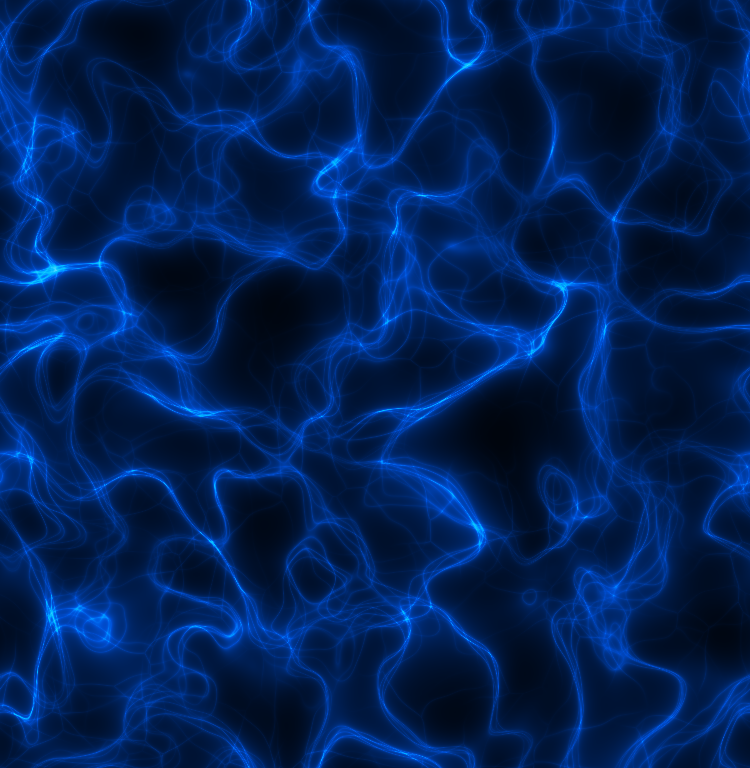
A Shadertoy shader for this texture:

```glsl
// Electric web: glowing blue filaments on black that tile on both axes.
// Braids of thin strands follow the zero contours of two wrapped noise fields,
// each strand with its own ripple; cellular wisps and a soft haze fill between.

const int STRANDS = 5;
const int WISPS = 3;
const float WISP_CELLS = 11.0;

// Two random values in 0..1 for a non-negative lattice cell
vec2 hash2(vec2 cell, float seed) {
    uvec3 v = uvec3(vec3(cell, seed)) * 1664525u + 1013904223u;
    v.x += v.y * v.z;
    v.y += v.z * v.x;
    v.z += v.x * v.y;
    v ^= v >> 16u;
    v.x += v.y * v.z;
    v.y += v.z * v.x;
    return vec2(v.xy >> 8u) / 16777216.0;
}

// Lattice cell wrapped to 0 .. count - 1
vec2 wrapCell(vec2 cell, float count) {
    return floor(mod(cell + 0.5, count));
}

// Contribution of one lattice corner to the gradient noise
float corner(vec2 cell, vec2 f, vec2 offset, float freq, float seed) {
    vec2 gradient = hash2(wrapCell(cell + offset, freq), seed) * 2.0 - 1.0;
    return dot(gradient, f - offset);
}

// Gradient noise, about -1..1, that wraps after `freq` cells
float wrapNoise(vec2 uv, float freq, float seed) {
    vec2 p = uv * freq + seed * vec2(0.37, 0.71);
    vec2 cell = floor(p);
    vec2 f = p - cell;
    vec2 s = f * f * f * (f * (f * 6.0 - 15.0) + 10.0);
    float bottom = mix(corner(cell, f, vec2(0, 0), freq, seed),
                       corner(cell, f, vec2(1, 0), freq, seed), s.x);
    float top = mix(corner(cell, f, vec2(0, 1), freq, seed),
                    corner(cell, f, vec2(1, 1), freq, seed), s.x);
    return 2.0 * mix(bottom, top, s.y);
}

vec2 wrapBend(vec2 uv, float freq, float seed) {
    return vec2(wrapNoise(uv, freq, seed), wrapNoise(uv, freq, seed + 1.0));
}

// Wrapped cellular noise: zero on the borders, large inside the cells
float cellBorder(vec2 uv, float cells, float seed) {
    vec2 p = uv * cells;
    vec2 home = floor(p);
    float nearest = 9.0;
    float second = 9.0;
    for (int y = -1; y <= 1; y++) {
        for (int x = -1; x <= 1; x++) {
            vec2 cell = home + vec2(x, y);
            vec2 jitter = 0.06 + 0.88 * hash2(wrapCell(cell, cells), seed);
            float d = length(cell + jitter - p);
            second = min(second, max(nearest, d));
            nearest = min(nearest, d);
        }
    }
    return second - nearest;
}

// Thin bright core with a fading skirt
float filament(float dist, float width) {
    return pow(width / (dist + width), 1.2);
}

// One braided network: x is the light of its lines, y its haze
vec2 braid(vec2 uv, float freq, float spread, float seed) {
    float base = wrapNoise(uv, freq, seed)
               + 0.5 * wrapNoise(uv, freq * 2.0 + 1.0, seed + 1.0);
    vec2 light = vec2(0.0);
    for (int i = 0; i < STRANDS; i++) {
        float s = seed + 2.0 + 3.0 * float(i);
        float d = abs(base + spread * wrapNoise(uv, 10.0, s)
                           + 0.045 * wrapNoise(uv, 25.0, s + 1.0));
        float fade = 1.0 + 0.8 * wrapNoise(uv, 7.0, s + 2.0);
        light += vec2(0.2 * max(fade, 0.1) * filament(d, 0.013),
                      exp(-2.2 * d) / float(STRANDS));
    }
    float gain = smoothstep(-0.7, 0.7, wrapNoise(uv, 6.0, seed + 20.0));
    return light * mix(vec2(0.45, 0.8), vec2(1.4, 1.15), gain);
}

// Black through deep blue to cyan, whitening only in the hottest knots
vec3 electricColor(float v) {
    vec3 blue = vec3(0.0, 0.37, 1.0) * min(v, 1.1);
    float cyan = 0.33 * smoothstep(0.8, 1.25, v);
    float white = 0.35 * smoothstep(1.1, 1.9, v);
    return min(blue + vec3(white, cyan + 0.4 * white, 0.0), 1.0);
}

void mainImage(out vec4 fragColor, in vec2 fragCoord) {
    vec2 uv = fragCoord / iResolution.xy;
    vec2 bent = uv + 0.035 * wrapBend(uv, 5.0, 3.0);
    float spread = mix(0.08, 0.32, smoothstep(-0.6, 0.6, wrapNoise(uv, 4.0, 7.0)));

    // Two crossing networks of main braids
    vec2 light = braid(bent, 4.0, spread, 10.0) + braid(bent, 5.0, spread, 40.0);
    float haze = 0.5 * light.y;

    // Fainter wisps curl through independent cellular networks
    float wisps = 0.0;
    for (int i = 0; i < WISPS; i++) {
        float seed = 80.0 + 6.0 * float(i);
        vec2 q = bent + 0.03 * wrapBend(uv, 9.0, seed) + 0.006 * wrapBend(uv, 23.0, seed + 2.0);
        float fade = smoothstep(-0.4, 0.7, wrapNoise(uv, 7.0, seed + 4.0));
        wisps += 0.35 * fade * filament(cellBorder(q, WISP_CELLS, seed + 5.0), 0.03);
    }

    float glow = 0.38 * haze + light.x + wisps * haze;
    fragColor = vec4(electricColor(max(glow - 0.01, 0.0)), 1.0);
}
```
